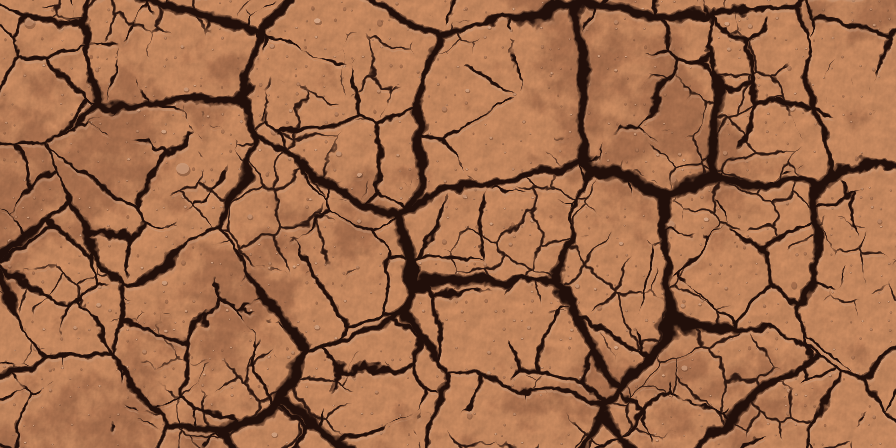
Give the GLSL for this texture, as a Shadertoy shader.

```glsl
#define PLATE_SCALE 3.1
#define BRANCH_SCALE 5.6
#define HAIR_SCALE 11.0
#define PLATE_WIDTH 0.0105
#define BRANCH_WIDTH 0.0048
#define HAIR_WIDTH 0.0026
#define WARP 0.032
#define SOIL vec3(0.76, 0.52, 0.36)
#define SHADED vec3(0.64, 0.42, 0.29)
#define WALL vec3(0.45, 0.29, 0.20)
#define DEEP vec3(0.13, 0.06, 0.04)
#define DUST vec3(0.80, 0.63, 0.51)

vec2 hash2(vec2 p) {
    vec3 q = fract(p.xyx * vec3(0.1031, 0.1030, 0.0973));
    q += dot(q, q.yzx + 33.33);
    return fract((q.xx + q.yz) * q.zy);
}

float layeredSines(vec2 p) {
    float sum = 0.0, amp = 0.5;
    for (int i = 0; i < 5; i++) {
        sum += amp * sin(p.x + 1.7 * sin(p.y * 0.8)) * cos(p.y * 1.1 + sin(p.x * 0.7));
        p = mat2(1.6, 1.2, -1.2, 1.6) * p + 3.1;
        amp *= 0.55;
    }
    return sum;
}

// Cellular noise: x = distance to the nearest border, yz = cell hash
vec3 cells(vec2 p) {
    vec2 base = floor(p), f = p - base, nearCell = vec2(0.0), nearVec = vec2(0.0);
    float best = 9.0;
    for (int y = -1; y <= 1; y++)
    for (int x = -1; x <= 1; x++) {
        vec2 g = vec2(x, y);
        vec2 r = g + hash2(base + g) - f;
        if (dot(r, r) < best) { best = dot(r, r); nearVec = r; nearCell = g; }
    }
    float border = 9.0;
    for (int y = -2; y <= 2; y++)
    for (int x = -2; x <= 2; x++) {
        vec2 g = nearCell + vec2(x, y);
        vec2 r = g + hash2(base + g) - f;
        vec2 d = r - nearVec;
        if (dot(d, d) > 1e-5) border = min(border, dot(0.5 * (nearVec + r), normalize(d)));
    }
    return vec3(border, hash2(base + nearCell + 41.0));
}

float groove(float dist, float width, float soft) {
    return (1.0 - smoothstep(width * 0.4, width * 1.25 + soft, dist)) * smoothstep(0.0, 0.0015, width);
}

// Depth of the crack network, 0 on the surface to 1 at the bottom
float crackDepth(vec2 p, float soft) {
    vec2 q = p + WARP * vec2(layeredSines(p * 14.0), layeredSines(p * 14.0 + 17.0));
    float grit = 0.002 * layeredSines(p * 75.0);

    vec3 plate = cells(q * PLATE_SCALE + 7.0);
    float width = PLATE_WIDTH * max(0.3, 0.8 + 1.2 * layeredSines(p * 7.0 + 5.0));
    float depth = groove(plate.x / PLATE_SCALE + grit, width, soft);

    // Branches differ on each plate and fade out along their length
    vec3 branch = cells(q * BRANCH_SCALE + plate.yz * 23.0);
    width = BRANCH_WIDTH * smoothstep(-0.3, 0.4, layeredSines(p * 8.0 + 31.0));
    depth = max(depth, groove(branch.x / BRANCH_SCALE + 0.5 * grit, width, soft));

    vec3 hair = cells(q * HAIR_SCALE + plate.zy * 37.0);
    width = HAIR_WIDTH * smoothstep(-0.05, 0.5, layeredSines(p * 6.0 + 53.0));
    return max(depth, 0.8 * groove(hair.x / HAIR_SCALE, width, soft));
}

void mainImage(out vec4 fragColor, in vec2 fragCoord) {
    vec2 p = fragCoord / iResolution.y;
    float soft = max(1.0 / iResolution.y, 0.0015);

    // Soil with darker blotches and lit roughness
    float blotch = layeredSines(p * 5.0 + 2.0) + 0.5 * layeredSines(p * 31.0);
    vec3 color = mix(SOIL, SHADED, smoothstep(0.02, 0.6, blotch));
    float relief = layeredSines(p * 38.0) - layeredSines(p * 38.0 + vec2(-0.12, 0.2));
    color *= 1.0 + 0.13 * relief + 0.05 * layeredSines(p * 90.0 + 9.0);

    // Crumbs and pebbles, from large and rare to small and common
    float scale = 9.0;
    for (int i = 0; i < 3; i++) {
        vec2 cell = floor(p * scale), h = hash2(cell + scale), kind = hash2(cell + 71.0);
        vec2 r = (fract(p * scale) - 0.3 - 0.4 * h) * vec2(1.0, 0.8 + 0.6 * kind.y);
        float size = mix(0.05, 0.16, h.y * h.x);
        float edge = scale * soft;
        float chance = 0.08 + 0.07 * float(i);
        float body = 1.0 - smoothstep(size - 0.5 * edge, size + 0.5 * edge, length(r));
        float shadow = 1.0 - smoothstep(size, size + edge, length(r + vec2(-0.02, 0.05)));
        float present = step(kind.x, chance);
        color = mix(color, WALL, 0.55 * shadow * present);
        color = mix(color, mix(SHADED, DUST * 1.08, kind.y), 0.9 * body * present);
        scale *= 2.3;
    }

    // Cracks with bright dust on the lip that faces the light
    float depth = crackDepth(p, soft);
    float lip = max(0.0, crackDepth(p + vec2(-0.002, 0.007), soft) - depth);
    color = mix(color, DUST, 0.4 * lip);
    color = mix(color, WALL, smoothstep(0.05, 0.4, depth));
    color = mix(color, DEEP, smoothstep(0.35, 0.95, depth));

    fragColor = vec4(clamp(color, 0.0, 1.0), 1.0);
}
```
